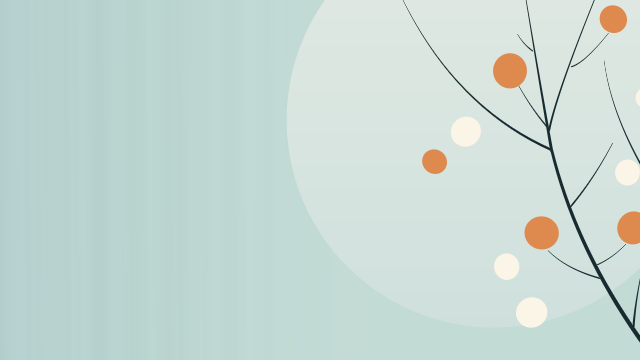
A Shadertoy shader for this background:

```glsl
// A pale disc on a softly streaked teal wash, crossed by a dark bare branch
// with orange and cream berries. Limbs are tapered quadratic curves measured
// by short segments; the canvas is 4.32 units tall.

float hash(float n) { return fract(sin(n * 91.7) * 4375.5); }

float noise(float x) {
    float i = floor(x);
    return mix(hash(i), hash(i + 1.0), smoothstep(0.0, 1.0, x - i));
}

float cover(float d, float px) { return clamp(0.5 - d / px, 0.0, 1.0); }

vec2 curve(vec2 a, vec2 c, vec2 b, float t) {
    return mix(mix(a, c, t), mix(c, b, t), t);
}

// Signed distance to a curve from a to b, with half widths w.x to w.y
float limb(vec2 p, vec2 a, vec2 c, vec2 b, vec2 w) {
    const float steps = 18.0;
    float d = 1e3;
    vec2 start = a;
    for (float i = 1.0; i <= steps; i++) {
        vec2 end = curve(a, c, b, i / steps);
        vec2 along = end - start;
        float h = clamp(dot(p - start, along) / dot(along, along), 0.0, 1.0);
        float width = mix(w.x, w.y, (i - 1.0 + h) / steps);
        d = min(d, length(p - start - along * h) - width);
        start = end;
    }
    return d;
}

float tree(vec2 p) {
    // Trunk and main limbs
    float d = limb(p, vec2(7.76, 0.14), vec2(6.92, 1.29), vec2(6.62, 2.52), vec2(0.026, 0.017));
    d = min(d, limb(p, vec2(6.62, 2.52), vec2(5.47, 3.03), vec2(4.83, 4.33), vec2(0.015, 0.002)));
    d = min(d, limb(p, vec2(6.62, 2.51), vec2(6.48, 3.31), vec2(6.31, 4.34), vec2(0.018, 0.004)));
    d = min(d, limb(p, vec2(6.59, 2.76), vec2(6.68, 3.20), vec2(7.14, 4.34), vec2(0.012, 0.005)));
    d = min(d, limb(p, vec2(7.75, 2.24), vec2(7.33, 2.96), vec2(7.25, 3.59), vec2(0.010, 0.001)));
    // Twigs
    vec2 thin = vec2(0.007, 0.002);
    d = min(d, limb(p, vec2(6.86, 3.52), vec2(7.02, 3.57), vec2(7.30, 3.92), thin));
    d = min(d, limb(p, vec2(6.39, 3.71), vec2(6.28, 3.79), vec2(6.21, 3.91), thin));
    d = min(d, limb(p, vec2(6.58, 2.78), vec2(6.38, 3.01), vec2(6.22, 3.30), thin * 1.3));
    d = min(d, limb(p, vec2(6.83, 1.82), vec2(7.12, 2.16), vec2(7.35, 2.60), thin * 1.5));
    d = min(d, limb(p, vec2(7.20, 0.98), vec2(6.80, 1.09), vec2(6.58, 1.31), thin * 1.3));
    d = min(d, limb(p, vec2(7.14, 1.13), vec2(7.35, 1.22), vec2(7.51, 1.39), thin));
    return min(d, limb(p, vec2(7.60, 0.38), vec2(7.62, 0.66), vec2(7.69, 1.01), thin * 2.0));
}

// Nearest of five slightly uneven berries, each given as centre and radius
float berries(vec2 p, vec3 berry[5]) {
    float d = 1e3;
    for (int i = 0; i < 5; i++) {
        vec2 q = p - berry[i].xy;
        float wobble = 0.004 * sin(2.0 * atan(q.y, q.x) + berry[i].x * 9.0);
        d = min(d, length(q) - berry[i].z - wobble);
    }
    return d;
}

void mainImage(out vec4 fragColor, in vec2 fragCoord) {
    float px = 4.32 / iResolution.y;
    vec2 p = fragCoord * px;

    // Teal wash with faint vertical streaks on the left
    vec3 col = mix(vec3(0.705, 0.812, 0.803), vec3(0.765, 0.857, 0.835), smoothstep(-0.5, 4.5, p.x));
    float streak = noise(p.x * 5.0) + 0.5 * noise(p.x * 17.0 + 0.15 * p.y) - 0.75;
    col += 0.014 * streak * (1.0 - smoothstep(2.5, 4.5, p.x));

    // Pale disc, lightest at the top
    vec3 disc = mix(vec3(0.805, 0.876, 0.862), vec3(0.872, 0.908, 0.885), clamp(p.y / 4.32, 0.0, 1.0));
    col = mix(col, disc, cover(length(p - vec2(5.93, 2.88)) - 2.49, px));

    // Branches
    col = mix(col, vec3(0.09, 0.17, 0.19), cover(tree(p), px));

    // Berries
    vec3 orange[5] = vec3[5](vec3(7.36, 4.09, 0.165), vec3(6.12, 3.47, 0.207),
        vec3(5.215, 2.38, 0.148), vec3(6.50, 1.525, 0.202), vec3(7.60, 1.585, 0.195));
    vec3 cream[5] = vec3[5](vec3(5.59, 2.74, 0.18), vec3(6.08, 1.12, 0.155),
        vec3(6.38, 0.57, 0.185), vec3(7.53, 2.25, 0.152), vec3(7.76, 3.15, 0.13));
    col = mix(col, vec3(0.87, 0.54, 0.31), cover(berries(p, orange), px));
    col = mix(col, vec3(0.985, 0.96, 0.91), cover(berries(p, cream), px));

    fragColor = vec4(col, 1.0);
}
```
